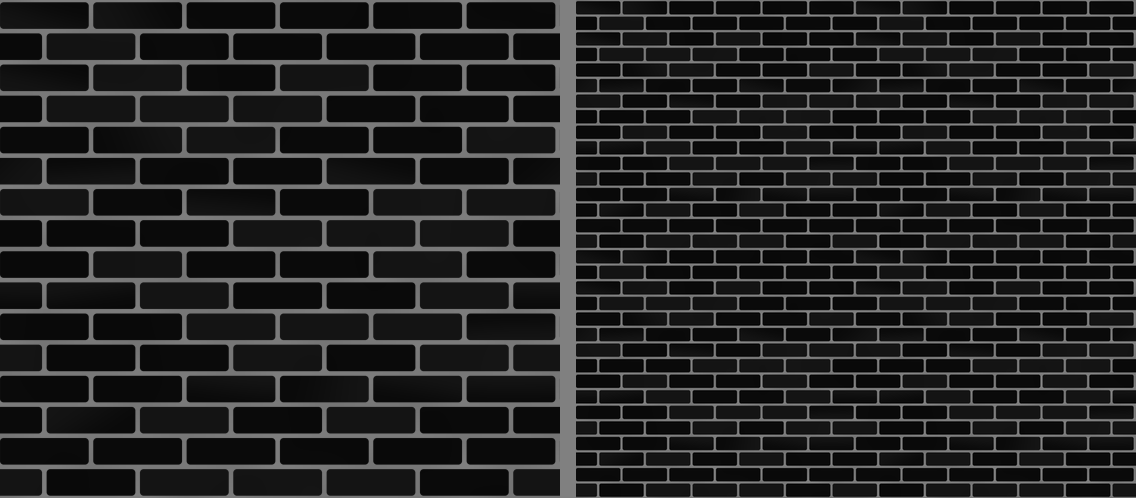
Left, the tile; right, the same tile 2 across and 2 down.
Reproduce this pattern procedurally as a Shadertoy shader.

```glsl
float hash(ivec2 cell, int seed) {
    uint h = uint(cell.x) * 374761393u + uint(cell.y) * 668265263u + uint(seed) * 2246822519u;
    h = (h ^ (h >> 15)) * 2654435761u;
    h = (h ^ (h >> 13)) * 3266489917u;
    return float((h ^ (h >> 16)) & 65535u) / 65535.0;
}

// Value noise that wraps after a whole number of cells
float tileNoise(vec2 uv, ivec2 period, int seed) {
    vec2 p = uv * vec2(period);
    ivec2 a = ivec2(floor(p)) % period;
    ivec2 b = (a + 1) % period;
    vec2 f = smoothstep(0.0, 1.0, fract(p));
    return mix(mix(hash(a, seed), hash(ivec2(b.x, a.y), seed), f.x),
               mix(hash(ivec2(a.x, b.y), seed), hash(b, seed), f.x), f.y);
}

float roundedBox(vec2 p, vec2 halfSize, float radius) {
    vec2 q = abs(p) - halfSize + radius;
    return length(max(q, 0.0)) + min(max(q.x, q.y), 0.0) - radius;
}

// Most bricks are flat dark or light, some fade between the two
float brickTone(ivec2 brick, vec2 local) {
    float tone = step(0.5, hash(brick, 1));
    float angle = 6.2832 * hash(brick, 2);
    float along = dot(local, vec2(cos(angle), sin(angle)));
    float faded = step(0.82, hash(brick, 3));
    tone = mix(tone, smoothstep(-0.5, 0.5, along), faded);
    return mix(0.038, 0.078, tone);
}

void mainImage(out vec4 fragColor, in vec2 fragCoord) {
    const ivec2 count = ivec2(6, 16);
    vec2 uv = fragCoord / iResolution.xy;

    // Running bond: every other course moves by half a brick
    vec2 wall = uv * vec2(count);
    float course = floor(wall.y);
    wall.x += 0.025 + 0.5 * mod(course + 1.0, 2.0);
    ivec2 brick = ivec2(floor(wall)) % count;
    vec2 local = fract(wall) - 0.5;

    // Distances are measured in course heights
    float pixel = float(count.y) / iResolution.y;
    vec2 pitch = vec2(iResolution.x / float(count.x) * pixel, 1.0);
    float edge = roundedBox(local * pitch, 0.5 * pitch - 0.073, 0.12);

    float mortar = mix(0.455, 0.495, tileNoise(uv, ivec2(12, 16), 4));
    float shade = brickTone(brick, local);
    shade += 0.006 * (tileNoise(uv, ivec2(9, 8), 5) - 0.5);

    shade = mix(shade, mortar, smoothstep(-0.7 * pixel, 0.7 * pixel, edge));
    fragColor = vec4(vec3(shade), 1.0);
}
```
